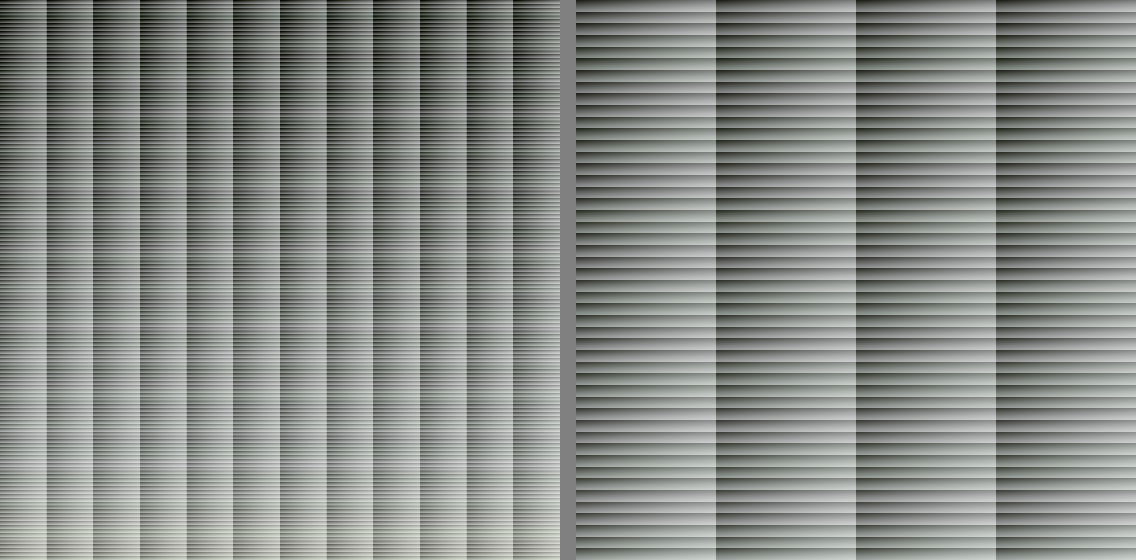
Left: the whole. Right: its middle third, enlarged.
Give the GLSL for this pattern, as a WebGL 1 fragment shader.

```glsl
precision highp float;
// Twelve vertical slats, each crossed by 144 fine horizontal louvres.
// Two sawtooth ramps and a slow top-to-bottom ramp add up to one tone,
// which is softly compressed and tinted a greenish grey.

uniform vec2 u_resolution;

// Rising ramp, 0 to 1 per unit of t, with its drop softened over width w.
float ramp(float t, float w) {
  float f = fract(t);
  return min(f / (1.0 - w), (1.0 - f) / w);
}

void main() {
  vec2 uv = gl_FragCoord.xy / u_resolution;
  float depth = 1.0 - uv.y; // 0 at the top, 1 at the bottom
  vec2 pixel = 1.0 / u_resolution;

  // Slats brighten to the right, louvres brighten downward.
  float slat = ramp(uv.x * 12.0, clamp(3.0 * pixel.x, 0.001, 0.5));
  float louvre = ramp(depth * 144.0, clamp(20.0 * pixel.y, 0.01, 0.5));
  float light = 0.31 * slat + 0.37 * louvre + 0.32 * depth;

  // Slight lift toward the lower side edges.
  light += 0.02 * depth * pow(abs(2.0 * uv.x - 1.0), 4.0);

  // Steep shadows, compressed highlights.
  float tone = max(0.03, light * (1.56 - 0.62 * light) - 0.08);

  // Olive shadows, cooler mid tones, a warm foot.
  vec3 colour = tone + mix(vec3(0.0, 0.01, -0.022), vec3(-0.006, 0.012, 0.0),
                           smoothstep(0.1, 0.6, tone));
  colour += vec3(0.012, 0.004, -0.014) * smoothstep(0.8, 1.0, depth);

  // Louvres drift between mauve and green every seven rows.
  float drift = cos(6.28318 * floor(depth * 144.0) / 7.0);
  colour += drift * vec3(0.006, -0.004, 0.006);

  gl_FragColor = vec4(clamp(colour, 0.0, 1.0), 1.0);
}
```
